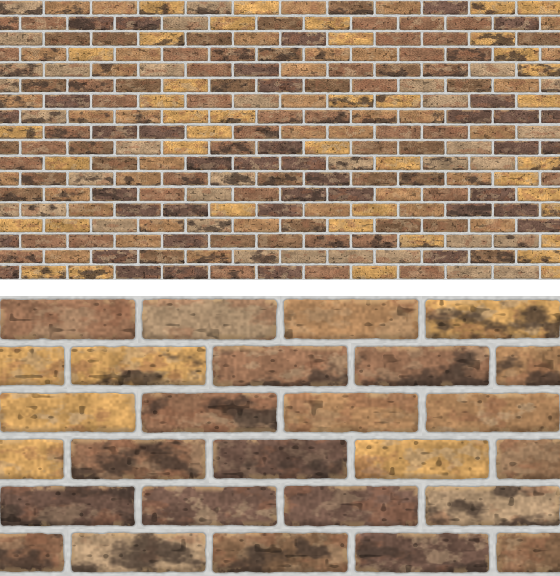
Top: the whole. Bottom: its middle third, enlarged.
A Shadertoy shader for this texture:

```glsl
// Weathered brick wall in running bond: 18 courses, just under 12 bricks across.
// Each brick is a rough-edged rounded box with a hashed clay colour, over which
// layered noise paints pale patches, scorch marks, pores and chipped edges.

const vec2 GRID = vec2(11.85, 18.0);   // bricks across, courses down
const float BRICK_ASPECT = 3.04;       // cell width over cell height

float hash(vec2 p) {
    return fract(sin(dot(p, vec2(127.1, 311.7))) * 43758.5453);
}

float noise(vec2 p) {
    vec2 i = floor(p), f = fract(p);
    f = f * f * (3.0 - 2.0 * f);
    return mix(mix(hash(i), hash(i + vec2(1, 0)), f.x),
               mix(hash(i + vec2(0, 1)), hash(i + vec2(1, 1)), f.x), f.y);
}

float fbm(vec2 p) {
    float sum = 0.0, amp = 0.533;
    for (int i = 0; i < 4; i++) {
        sum += amp * noise(p);
        p = p * 2.03 + 11.7;
        amp *= 0.5;
    }
    return sum;
}

float roundedBox(vec2 p, vec2 halfSize, float radius) {
    vec2 d = abs(p) - halfSize + radius;
    return length(max(d, 0.0)) + min(max(d.x, d.y), 0.0) - radius;
}

vec3 clayColor(float pick) {
    vec3 clays[6] = vec3[6](
        vec3(0.43, 0.33, 0.28),   // mauve brown
        vec3(0.51, 0.39, 0.29),   // umber
        vec3(0.57, 0.42, 0.32),   // red brown
        vec3(0.66, 0.50, 0.35),   // tan
        vec3(0.67, 0.56, 0.44),   // pale buff
        vec3(0.79, 0.61, 0.37));  // ochre
    return clays[int(pick * 5.99)];
}

vec3 brickColor(vec2 q, vec2 id, float dist) {
    vec2 s = q + id * vec2(7.3, 5.9);
    float pick = hash(id + 3.1);
    vec3 col = clayColor(pick) * (0.95 + 0.12 * hash(id + 8.4));

    // Broad tonal drift and pale lime patches
    col *= 0.76 + 0.48 * fbm(s * vec2(1.6, 2.6));
    float patches = smoothstep(0.52, 0.68, fbm(s * vec2(2.2, 3.4) + 40.0));
    col = mix(col, vec3(0.73, 0.62, 0.49), patches * (0.2 + 0.4 * hash(id + 5.7)));

    // Reddish stains
    float stain = smoothstep(0.52, 0.7, fbm(s * vec2(1.8, 3.0) + 90.0));
    col = mix(col, vec3(0.58, 0.39, 0.29), 0.45 * stain);

    // Scorch marks on some bricks, heavier toward the lower edge
    float scorch = smoothstep(0.5, 0.7, fbm(s * vec2(1.5, 2.4) + 60.0) - 0.2 * q.y);
    col = mix(col, vec3(0.27, 0.22, 0.19), 0.75 * scorch * step(0.62, hash(id + 1.9)));

    // Fine grain and dark pores
    col *= 0.89 + 0.22 * noise(s * 15.0);
    col *= 1.0 - 0.3 * smoothstep(0.76, 0.92, noise(s * vec2(6.0, 9.0) + 20.0));

    // Chipped rim, lit above and shaded below
    float rim = smoothstep(-0.15, -0.02, dist);
    float chips = rim * smoothstep(0.48, 0.62, fbm(s * 3.0 + 75.0));
    col = mix(col, vec3(0.79, 0.65, 0.47), 0.6 * chips);
    return col * (1.0 + rim * 0.35 * (q.y - 0.2));
}

void mainImage(out vec4 fragColor, in vec2 fragCoord) {
    vec2 p = fragCoord / iResolution.xy * GRID;
    float pixel = GRID.y / iResolution.y;

    // Shift alternate courses by half a brick
    float course = floor(p.y);
    p.x += 0.5 * mod(course, 2.0) - 0.426;
    vec2 id = vec2(floor(p.x), course);
    vec2 q = (fract(p) - 0.5) * vec2(BRICK_ASPECT, 1.0);

    // Slightly uneven brick outline
    vec2 s = q + id * 4.7;
    vec2 size = vec2(1.445, 0.425) - 0.02 * vec2(hash(id + 6.6), hash(id + 9.2));
    float dist = roundedBox(q, size, 0.07) + 0.05 * (fbm(s * 4.0) - 0.5);

    // Mortar with a soft contact shadow beside the brick
    vec3 mortar = vec3(0.81, 0.81, 0.80) * (0.95 + 0.1 * noise(s * 12.0));
    mortar *= mix(0.78, 1.0, smoothstep(0.0, 0.05, dist));

    float brick = 1.0 - smoothstep(-0.6 * pixel, 0.6 * pixel, dist);
    fragColor = vec4(mix(mortar, brickColor(q, id, dist), brick), 1.0);
}
```
